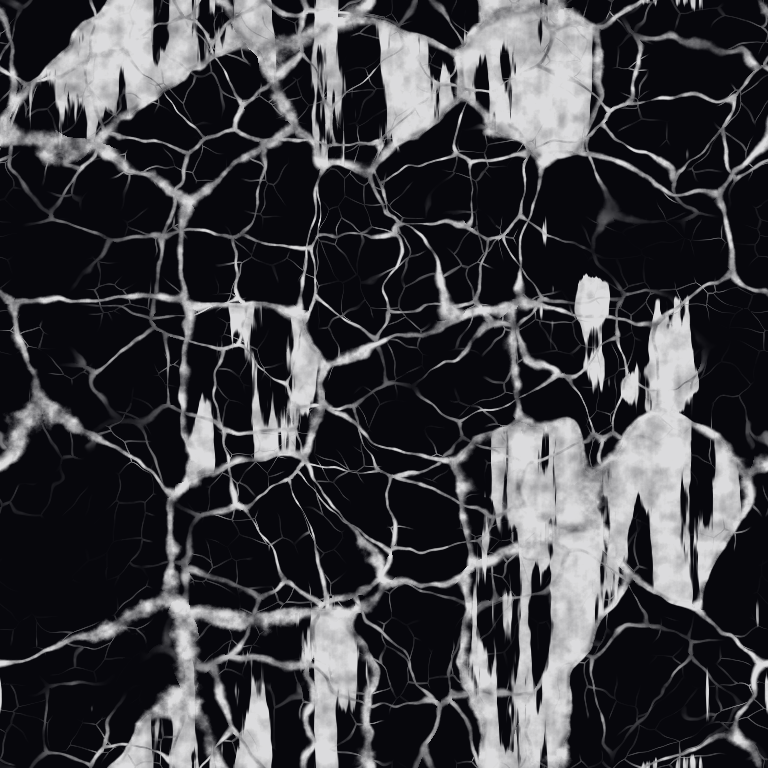
A WebGL 1 fragment shader for this texture:

```glsl
precision highp float;
uniform vec2 u_resolution;

const vec3 BLACK = vec3(0.026, 0.026, 0.046);
const vec3 WHITE = vec3(0.86, 0.86, 0.865);

const float MAIN_CELLS = 5.0;        // whole cells across the tile
const float BRANCH_CELLS = 10.0;
const float FILAMENT_CELLS = 26.0;
const float MAIN_WIDTH = 0.0035;     // half widths in canvas units
const float BRANCH_WIDTH = 0.0024;
const float FILAMENT_WIDTH = 0.0017;
const float SWELLING = 0.022;        // extra width where a vein thickens
const float JUNCTION_BULGE = 0.011;  // extra width where veins meet
const float WARP = 0.17;
const float FILLED_SHARE = 0.3;      // share of main cells with mineral inside
const vec2 STREAKS = vec2(38.0, 5.0);

vec2 hash2(vec2 p) {
  vec2 q = vec2(dot(p, vec2(127.1, 311.7)), dot(p, vec2(269.5, 183.3)));
  return fract(sin(q) * 43758.5453);
}

vec2 wrapCell(vec2 cell, vec2 period) {
  return floor(mod(cell + 0.5, period));
}

// Value noise that repeats once per tile
float noise(vec2 uv, vec2 period, float seed) {
  vec2 p = uv * period;
  vec2 i = floor(p);
  vec2 f = fract(p);
  f = f * f * (3.0 - 2.0 * f);
  float a = hash2(wrapCell(i, period) + seed).x;
  float b = hash2(wrapCell(i + vec2(1.0, 0.0), period) + seed).x;
  float c = hash2(wrapCell(i + vec2(0.0, 1.0), period) + seed).x;
  float d = hash2(wrapCell(i + 1.0, period) + seed).x;
  return mix(mix(a, b, f.x), mix(c, d, f.x), f.y);
}

float fbm(vec2 uv, vec2 period, float seed) {
  float sum = 0.0;
  float amplitude = 0.516;
  for (int octave = 0; octave < 5; octave++) {
    sum += amplitude * noise(uv, period, seed);
    period *= 2.0;
    amplitude *= 0.5;
    seed += 13.7;
  }
  return sum;
}

// Cellular noise: x = distance to the border, y = closeness to a junction,
// z = random value of the cell
vec3 cells(vec2 uv, float count, float seed) {
  vec2 p = uv * count;
  vec2 base = floor(p);
  vec3 nearest = vec3(9.0);
  vec2 first = vec2(0.0);
  vec2 second = vec2(1.0);
  float id = 0.0;
  for (int y = -1; y <= 1; y++) {
    for (int x = -1; x <= 1; x++) {
      vec2 cell = base + vec2(float(x), float(y));
      vec2 key = wrapCell(cell, vec2(count)) + seed;
      vec2 toSite = cell + 0.06 + 0.88 * hash2(key) - p;
      float d = length(toSite);
      if (d < nearest.x) {
        nearest = vec3(d, nearest.xy);
        second = first;
        first = toSite;
        id = hash2(key + 71.3).y;
      } else if (d < nearest.y) {
        nearest = vec3(nearest.x, d, nearest.y);
        second = toSite;
      } else {
        nearest.z = min(nearest.z, d);
      }
    }
  }
  float border = dot(0.5 * (first + second), normalize(second - first));
  return vec3(border / count, exp(-11.0 * (nearest.z - nearest.x)), id);
}

float vein(float distance, float width) {
  return 1.0 - smoothstep(width * 0.2, width, distance);
}

void main() {
  vec2 uv = gl_FragCoord.xy / u_resolution;

  // Ragged cracks come from a warped domain
  vec2 warped = uv + WARP * (vec2(fbm(uv, vec2(4.0), 3.0),
                                  fbm(uv, vec2(4.0), 151.0)) - 0.5);
  vec3 mainCell = cells(warped, MAIN_CELLS, 19.0);
  vec3 branchCell = cells(warped, BRANCH_CELLS, 47.0);
  vec3 filamentCell = cells(warped, FILAMENT_CELLS, 83.0);

  float region = fbm(uv, vec2(4.0), 211.0);
  float crowding = smoothstep(0.4, 0.56, fbm(uv, vec2(3.0), 307.0));
  float grain = fbm(uv, vec2(52.0), 401.0);
  float swell = pow(noise(uv, vec2(11.0), 503.0), 4.0);
  float filled = step(1.0 - FILLED_SHARE, mainCell.z);

  // Three generations of veins
  float mainWidth = MAIN_WIDTH + SWELLING * swell * (0.35 + grain)
                  + JUNCTION_BULGE * mainCell.y + 0.006 * filled;
  float mainVein = vein(mainCell.x, mainWidth * (0.4 + 1.2 * grain));
  float branchWidth = BRANCH_WIDTH + 0.4 * SWELLING * swell
                    + 0.5 * JUNCTION_BULGE * branchCell.y;
  float branchVein = crowding * vein(branchCell.x, branchWidth * (0.4 + 1.2 * grain));
  float nearVein = max(exp(-38.0 * mainCell.x), crowding * exp(-60.0 * branchCell.x));
  float broken = smoothstep(0.42, 0.62, noise(uv, vec2(23.0), 601.0));
  float filament = nearVein * broken * vein(filamentCell.x, FILAMENT_WIDTH);
  float veins = max(max(mainVein, branchVein), 0.85 * filament);

  // Mineral patches worn into vertical streaks
  float streak = fbm(uv, STREAKS, 701.0);
  float coverage = filled * (0.3 + region) + 0.75 * smoothstep(0.52, 0.72, region)
                 + 0.2 * nearVein * region;
  float threshold = mix(0.86, 0.36, clamp(coverage, 0.0, 1.0));
  float patches = smoothstep(threshold - 0.025, threshold + 0.025, streak);

  // Tones
  float patchTone = clamp(0.9 + 0.5 * (streak - 0.5) + 0.6 * (grain - 0.5), 0.0, 1.0);
  float veinTone = clamp(0.74 + 1.5 * (grain - 0.5), 0.2, 1.0);
  float level = mix(patches * patchTone, veinTone, veins * (1.0 - 0.3 * patches));

  gl_FragColor = vec4(mix(BLACK, WHITE, level), 1.0);
}
```
